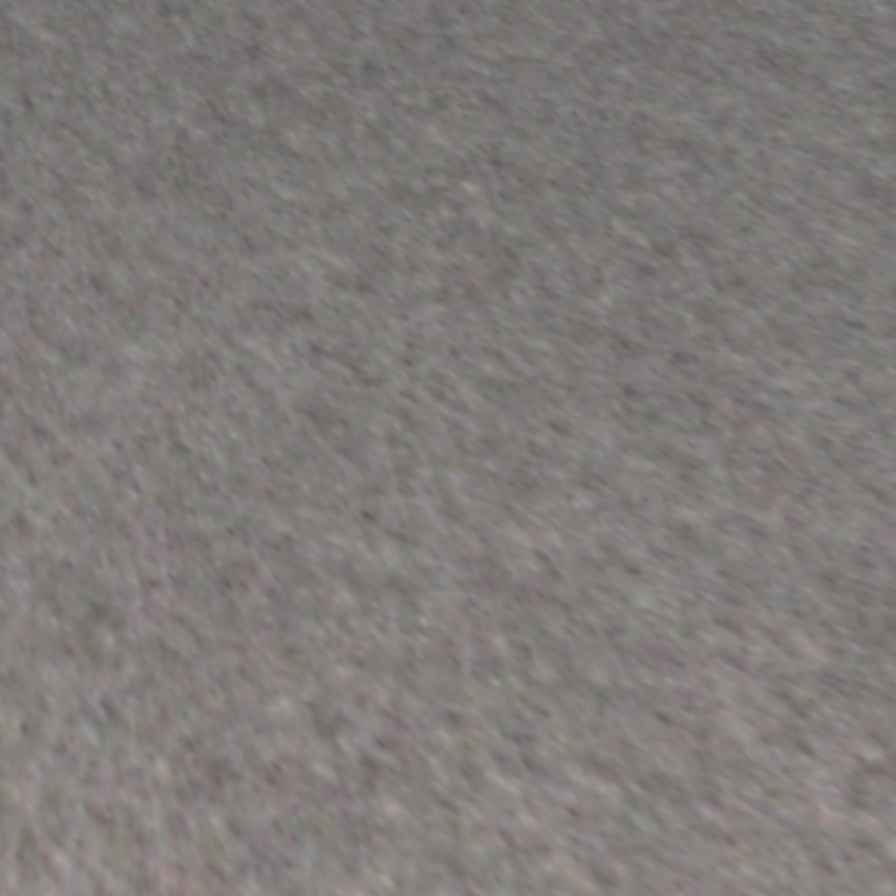
A Shadertoy shader for this texture:

```glsl
// Blurred grey asphalt seen at a slant: oriented soft grains scattered on a
// cellular grid, finer towards the top, with faint colour tints.
// Three grain layers are summed over a warm vertical gradient.

#define NEAR_TONE vec3(0.537, 0.512, 0.501)
#define FAR_TONE vec3(0.464, 0.454, 0.450)
#define DENSITY 66.0        // grain cells across the canvas
#define GRAIN_CONTRAST 0.034
#define FINE_SHARE 0.95     // strength of the fine layer
#define COARSE_SHARE 0.30
#define TINT 0.33           // colour spread of single grains
#define GRAIN_LENGTH 0.60   // in cells
#define GRAIN_WIDTH 0.32
#define SPECK_STRENGTH 1.5
#define SLANT 0.66          // mean downward streak angle in radians

vec3 hash3(vec2 cell, float seed) {
    vec3 p = fract(vec3(cell.xyx + seed) * vec3(0.1031, 0.1030, 0.0973));
    p += dot(p, p.yxz + 33.33);
    return fract((p.xxy + p.yzz) * p.zyx);
}

// Sum of signed, tinted elliptical grains, one per cell
vec3 grainLayer(vec2 p, vec2 along, float speckAmount, float seed) {
    vec2 base = floor(p);
    vec2 across = vec2(-along.y, along.x);
    vec3 sum = vec3(0.0);
    for (int j = -2; j <= 2; j++) {
        for (int i = -2; i <= 2; i++) {
            vec2 cell = base + vec2(i, j);
            vec3 place = hash3(cell, seed);
            vec3 tint = 2.0 * hash3(cell, seed + 71.7) - 1.0;
            vec2 d = p - cell - place.xy;
            vec2 q = vec2(dot(d, along) / GRAIN_LENGTH, dot(d, across) / GRAIN_WIDTH);
            float tone = 2.0 * place.z - 1.0;
            float speck = speckAmount * pow(abs(tone), 24.0) * sign(tone);
            sum += (tone + speck + TINT * tint) * exp(-0.5 * dot(q, q));
        }
    }
    return sum;
}

// Broad uneven shading from layered sines
float mottle(vec2 p) {
    float a = sin(7.0 * p.x + 4.0 * p.y + 2.0 * sin(5.0 * p.y + 1.0));
    float b = sin(13.0 * p.y - 6.0 * p.x + 1.7 * sin(9.0 * p.x));
    return 0.6 * a + 0.4 * b;
}

void mainImage(out vec4 fragColor, in vec2 fragCoord) {
    vec2 uv = fragCoord / iResolution.y;

    // Mild perspective: cells shrink with height
    vec2 ground = DENSITY * vec2((uv.x - 0.5) * (0.8 + 0.4 * uv.y),
                                 uv.y * (0.8 + 0.2 * uv.y));

    // Streaks are steep at lower left and flatter at upper right
    float angle = -(SLANT + 0.45 * (0.5 - uv.x) + 0.28 * (0.5 - uv.y));
    vec2 along = vec2(cos(angle), sin(angle));

    // Main, fine and coarse grain
    float specks = SPECK_STRENGTH * (1.0 - 0.8 * uv.y);
    vec3 grain = grainLayer(ground, along, specks, 3.1);
    grain += FINE_SHARE * grainLayer(ground * 2.1 + 17.3, along, 0.5, 29.4);
    grain += COARSE_SHARE * grainLayer(ground * 0.42 + 5.7, along, 0.0, 53.9);

    // Base tone, a little lighter towards the lower left
    float height = clamp(uv.y + 0.12 * (uv.x - 0.5), 0.0, 1.0);
    vec3 color = mix(NEAR_TONE, FAR_TONE, height);
    color += 0.005 * mottle(uv);
    color += GRAIN_CONTRAST * (1.1 - 0.25 * uv.y) * grain;

    fragColor = vec4(clamp(color, 0.0, 1.0), 1.0);
}
```
